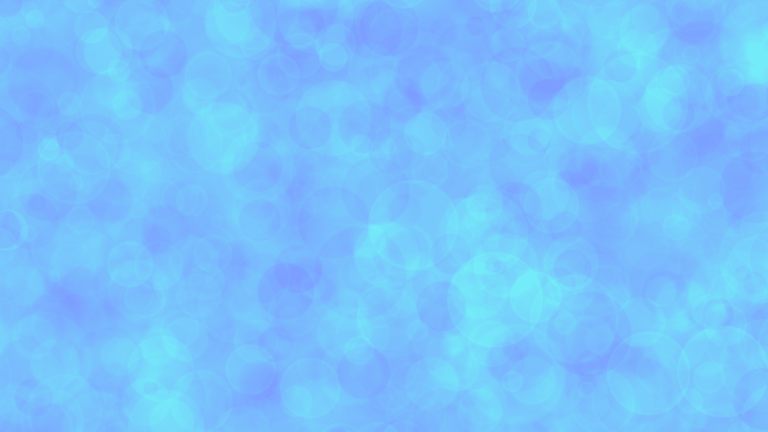
Reproduce this background procedurally as a Shadertoy shader.

```glsl
const float TAU = 6.2831853;
const int LAYERS = 12;
const vec3 PERIWINKLE = vec3(0.485, 0.62, 1.0);
const vec3 AQUA = vec3(0.455, 0.92, 0.975);

// Four random values from a cell and a layer
vec4 hash4(vec3 p) {
    vec4 q = fract(p.xyzx * vec4(0.1031, 0.1030, 0.0973, 0.1099));
    q += dot(q, q.wzxy + 33.33);
    return fract((q.xxyz + q.yzzw) * q.zywx);
}

float cornerSlope(vec2 cell, vec2 offset, float seed) {
    float angle = TAU * hash4(vec3(cell, seed)).x;
    return dot(vec2(cos(angle), sin(angle)), offset);
}

float gradientNoise(vec2 p, float seed) {
    vec2 cell = floor(p);
    vec2 f = p - cell;
    vec2 w = f * f * f * (f * (f * 6.0 - 15.0) + 10.0);
    vec2 e = vec2(1.0, 0.0);
    float low = mix(cornerSlope(cell, f, seed),
                    cornerSlope(cell + e.xy, f - e.xy, seed), w.x);
    float high = mix(cornerSlope(cell + e.yx, f - e.yx, seed),
                     cornerSlope(cell + e.xx, f - e.xx, seed), w.x);
    return mix(low, high, w.y);
}

// Translucent disc, slightly thinner in the middle, with a faint bright rim
float disc(float dist, float radius, float softness, float strength, float rimLight) {
    float inside = 1.0 - smoothstep(-softness, softness, dist - radius);
    float body = mix(0.75, 1.0, min(dist / radius, 1.0));
    float rimOffset = (dist - radius + 0.003) / 0.003;
    return strength * inside * body + rimLight * exp(-rimOffset * rimOffset);
}

// Sum of the scattered discs of one grid that reach this point
float discLayer(vec2 p, float cellSize, float seed, float contrast, float pixel) {
    vec2 home = floor(p / cellSize);
    float tone = 0.0;
    for (int y = -1; y <= 1; y++) {
        for (int x = -1; x <= 1; x++) {
            vec2 cell = home + vec2(x, y);
            vec4 rnd = hash4(vec3(cell, seed));
            float radius = cellSize * mix(0.15, 0.65, rnd.z);
            float blur = fract(rnd.w * 17.0);
            float softness = max(pixel, mix(0.002, 0.02, blur * blur * blur));
            float bias = 2.0 * rnd.w - 1.0;
            float rimLight = 0.05 * smoothstep(0.5, 1.0, fract(rnd.z * 23.0));
            float dist = length(p - (cell + rnd.xy) * cellSize);
            tone += disc(dist, radius, softness, contrast * bias * abs(bias), rimLight);
        }
    }
    return tone;
}

void mainImage(out vec4 fragColor, in vec2 fragCoord) {
    vec2 p = fragCoord / iResolution.y;
    float pixel = 0.7 / iResolution.y;

    // Broad drifting light and shade
    float tone = 0.44;
    tone += 0.42 * gradientNoise(p * 4.0 + 20.0, 3.0);
    tone += 0.20 * gradientNoise(p * 9.0 + 50.0, 8.0);

    // Overlapping discs, from small grids to large ones
    for (int i = 0; i < LAYERS; i++) {
        float k = float(i);
        float cellSize = mix(0.09, 0.2, k / float(LAYERS - 1));
        vec2 shift = 10.0 + hash4(vec3(k, 5.0, 9.0)).xy;
        tone += discLayer(p + shift, cellSize, k + 31.0, 0.145, pixel);
    }

    fragColor = vec4(mix(PERIWINKLE, AQUA, clamp(tone, 0.0, 1.0)), 1.0);
}
```
